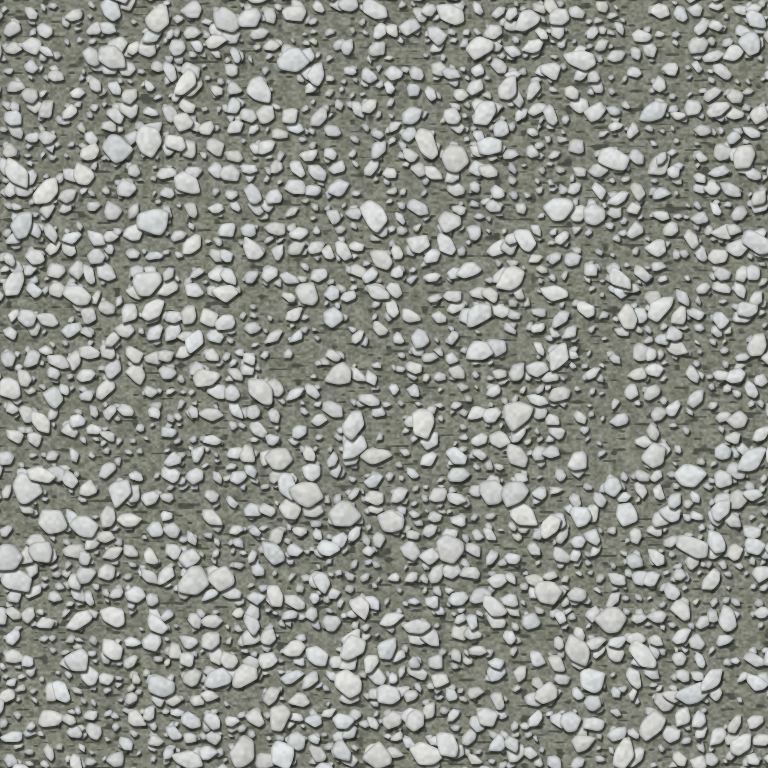
A three.js fragment shader for this texture:

```glsl
varying vec2 vUv;

float hash(vec2 p) {
  return fract(sin(dot(p, vec2(127.1, 311.7))) * 43758.5453);
}

float noise(vec2 p) {
  vec2 cell = floor(p);
  vec2 f = fract(p);
  f = f * f * (3.0 - 2.0 * f);
  return mix(mix(hash(cell), hash(cell + vec2(1.0, 0.0)), f.x),
             mix(hash(cell + vec2(0.0, 1.0)), hash(cell + vec2(1.0, 1.0)), f.x), f.y);
}

// Rounded irregular polygon: a soft maximum over six jittered sides
float stoneDistance(vec2 q, vec2 id, float radius) {
  float total = 0.0;
  for (int k = 0; k < 6; k++) {
    float side = float(k);
    float angle = (side + 0.6 * hash(id + side * 3.7)) * 1.0472;
    float reach = 0.78 + 0.4 * hash(id + side * 5.3 + 40.0);
    total += pow(max(dot(q, vec2(cos(angle), sin(angle))) / reach, 0.0), 9.0);
  }
  return pow(total, 1.0 / 9.0) - radius;
}

// Sandy bed with flattened grain and dark crevices
vec3 groundColor(vec2 uv) {
  float grain = 0.55 * noise(uv * vec2(170.0, 250.0)) + 0.45 * noise(uv * 330.0 + 17.0);
  vec3 color = mix(vec3(0.37, 0.38, 0.33), vec3(0.62, 0.63, 0.58), grain);
  float crevice = smoothstep(0.7, 0.92, noise(uv * vec2(85.0, 210.0) + 60.0));
  return mix(color, vec3(0.21, 0.22, 0.19), 0.65 * crevice);
}

// One jittered grid of stones, each with its cast shadow
vec3 addStones(vec3 color, vec2 uv, float grid, float density, vec2 radii, float brightness) {
  vec2 p = uv * grid;
  vec2 base = floor(p);
  float surface = noise(uv * 200.0 + grid) - 0.5;
  for (int j = -1; j <= 1; j++) {
    for (int i = -1; i <= 1; i++) {
      vec2 cell = base + vec2(float(i), float(j));
      vec2 id = cell + grid * 1.37;
      float patchiness = 0.5 * (noise(cell / grid * 9.0 + grid) - 0.5);
      if (hash(id + 2.1) > density + patchiness) continue;

      vec2 jitter = vec2(hash(id + 11.3), hash(id + 23.9)) - 0.5;
      vec2 q = p - cell - 0.5 - 0.64 * jitter;
      float turn = (hash(id + 31.7) - 0.5) * 2.4;
      mat2 spin = mat2(cos(turn), -sin(turn), sin(turn), cos(turn));
      vec2 stretch = vec2(0.88, 1.0 + 0.5 * hash(id + 47.1));
      float radius = mix(radii.x, radii.y, hash(id + 53.3));

      // Light comes from the upper left
      vec2 shadowOffset = vec2(0.0018, -0.0034) * grid;
      float d = stoneDistance(spin * q * stretch, id, radius) / grid;
      float shadowD = stoneDistance(spin * (q - shadowOffset) * stretch, id, radius) / grid;
      float shadow = 1.0 - smoothstep(-0.0016, 0.0022, shadowD);
      color = mix(color, vec3(0.14, 0.15, 0.13), 0.76 * shadow);

      float facing = clamp((shadowD - d) / 0.004, -1.0, 1.0);
      float tone = mix(0.66, 0.8, smoothstep(0.0, 0.0038, -d));
      tone += 0.045 * facing + 0.09 * surface + 0.07 * (hash(id + 71.9) - 0.5);
      vec3 tint = mix(vec3(1.0, 1.0, 0.975), vec3(0.985, 1.005, 1.01), hash(id + 83.1));
      float cover = 1.0 - smoothstep(-0.0009, 0.0009, d);
      color = mix(color, tone * brightness * tint, cover);
    }
  }
  return color;
}

void main() {
  vec3 color = groundColor(vUv);
  color = addStones(color, vUv, 62.0, 0.56, vec2(0.17, 0.38), 0.95);
  color = addStones(color, vUv, 38.0, 0.68, vec2(0.27, 0.46), 1.0);
  color = addStones(color, vUv, 23.0, 0.34, vec2(0.28, 0.41), 1.02);
  gl_FragColor = vec4(color, 1.0);
}
```
